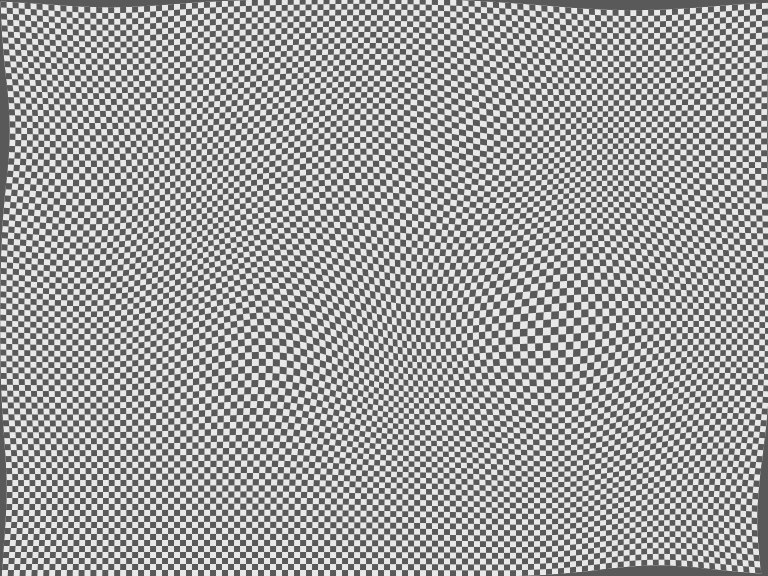
Reproduce this pattern procedurally as a Shadertoy shader.

```glsl
// A fine 128 x 96 checkerboard, gently warped like a rippling cloth.

const int SWELLS = 11;

// Each swell: centre x, centre y, push in cells, radius (canvas height = 1).
const vec4 SIDEWAYS[SWELLS] = vec4[SWELLS](
    vec4(0.58, 0.38,  2.5, 0.15), vec4(0.82, 0.42, -2.5, 0.15),
    vec4(1.12, 0.44,  2.0, 0.18), vec4(0.22, 0.66,  1.3, 0.15),
    vec4(0.42, 0.67, -1.3, 0.15), vec4(0.92, 0.76,  1.8, 0.16),
    vec4(1.13, 0.70, -1.0, 0.15), vec4(0.67, 0.78, -1.0, 0.15),
    vec4(0.00, 0.78,  1.5, 0.13), vec4(0.00, 0.15,  1.1, 0.13),
    vec4(1.33, 0.10, -1.8, 0.14));

const vec4 UPWARD[SWELLS] = vec4[SWELLS](
    vec4(0.65, 0.74,  2.2, 0.19), vec4(0.47, 0.46,  3.0, 0.17),
    vec4(0.71, 0.36, -2.5, 0.15), vec4(1.02, 0.58,  2.2, 0.17),
    vec4(0.99, 0.29, -2.8, 0.17), vec4(1.22, 0.25,  1.5, 0.17),
    vec4(0.19, 1.00, -1.2, 0.15), vec4(1.10, 1.00, -1.7, 0.20),
    vec4(1.13, 0.00,  1.7, 0.14), vec4(0.16, 0.57, -1.5, 0.18),
    vec4(0.90, 0.72, -1.5, 0.14));

// Smooth displacement of the cloth, in cells
vec2 displacement(vec2 p) {
    vec2 push = vec2(0.0);
    for (int i = 0; i < SWELLS; i++) {
        vec4 h = SIDEWAYS[i];
        vec4 v = UPWARD[i];
        vec2 a = (p - h.xy) / h.w;
        vec2 b = (p - v.xy) / v.w;
        push += vec2(h.z * exp(-dot(a, a)), v.z * exp(-dot(b, b)));
    }
    return push;
}

// Alternating -1 / +1 stripes with edges at whole numbers
vec2 stripes(vec2 q, vec2 width) {
    vec2 wave = abs(fract(q * 0.5 + 0.25) * 2.0 - 1.0) - 0.5;
    return clamp(2.0 * wave / width, -1.0, 1.0);
}

void mainImage(out vec4 fragColor, in vec2 fragCoord) {
    vec2 p = fragCoord / iResolution.y;
    vec2 cells = 96.0 * vec2(iResolution.x / iResolution.y, 1.0);
    vec2 q = p * 96.0 - displacement(p);

    // Size of one pixel along each cell axis
    vec2 dx = dFdx(q), dy = dFdy(q);
    vec2 width = sqrt(dx * dx + dy * dy);

    vec2 s = stripes(q, width);
    float checker = 0.5 + 0.5 * s.x * s.y;

    // Beyond the cloth's border only the dark backing shows
    vec2 inside = clamp(min(q, cells - q) / width + 0.5, 0.0, 1.0);
    checker *= inside.x * inside.y;

    vec3 darkGrey = vec3(0.35);
    vec3 lightGrey = vec3(0.91);
    fragColor = vec4(mix(darkGrey, lightGrey, checker), 1.0);
}
```
